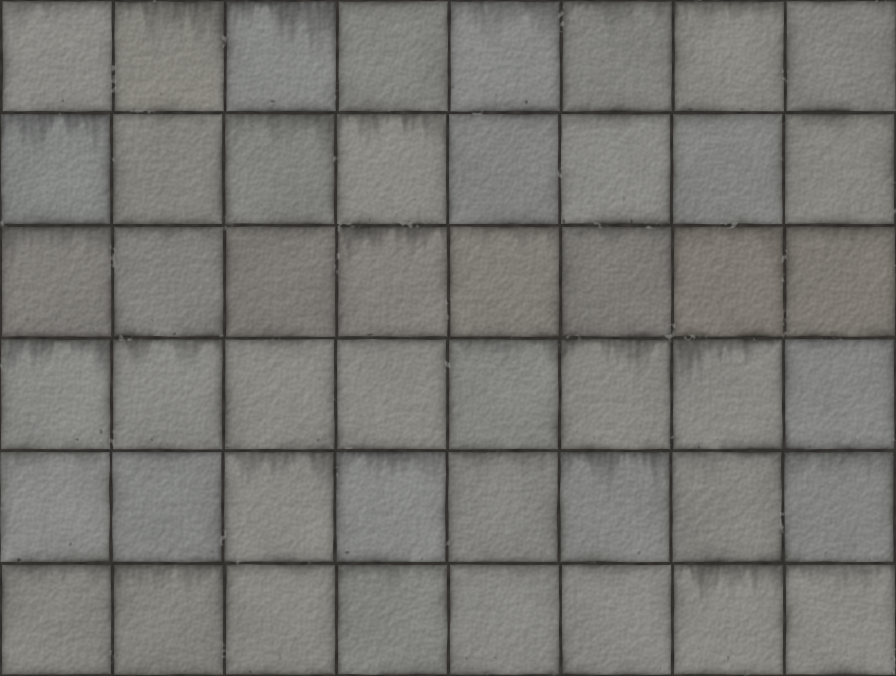
This texture is drawn by a Shadertoy shader. Its source:

```glsl
// Weathered grey concrete wall tiles, eight by six, with dark joints and rain streaks

float hash(vec2 p) {
    vec3 q = fract(p.xyx * vec3(0.1031, 0.1030, 0.0973));
    q += dot(q, q.yzx + 33.33);
    return fract((q.x + q.y) * q.z);
}

// Gradient noise, roughly -0.7 to 0.7
float corner(vec2 cell, vec2 offset) {
    float angle = 6.2832 * hash(cell + 57.0);
    return dot(vec2(cos(angle), sin(angle)), offset);
}

float noise(vec2 p) {
    vec2 i = floor(p), f = fract(p);
    vec2 u = f * f * f * (f * (f * 6.0 - 15.0) + 10.0);
    vec2 e = vec2(1, 0);
    return mix(mix(corner(i, f), corner(i + e, f - e), u.x),
               mix(corner(i + e.yx, f - e.yx), corner(i + 1.0, f - 1.0), u.x), u.y);
}

float fbm(vec2 p) {
    float sum = 0.0, amp = 1.0;
    for (int i = 0; i < 4; i++) {
        sum += amp * noise(p);
        p = mat2(1.6, 1.2, -1.2, 1.6) * p + 7.3;
        amp *= 0.55;
    }
    return sum;
}

// Rough cast surface of the concrete
float height(vec2 p) {
    return noise(p * 13.0) + 0.7 * noise(p * 25.0 + 4.7);
}

void mainImage(out vec4 fragColor, in vec2 fragCoord) {
    vec2 p = fragCoord / iResolution.xy * vec2(8, 6);
    float aa = 8.0 / iResolution.x;

    // Rows are laid slightly out of line with each other
    float row = floor(p.y);
    vec2 grid = p + vec2(0.03 * (hash(vec2(row, 3.0)) - 0.5), 0.0);
    grid += 0.006 * vec2(noise(p.yx * 3.0), noise(p * 2.0 + 31.0));
    vec2 tile = floor(grid), f = fract(grid);
    vec2 edge = min(f, 1.0 - f);
    float d = min(edge.x, edge.y);
    float rnd = hash(tile + 11.0);

    // Face: tone of each tile, broad mottling, relief lit from above
    vec3 color = vec3(0.527, 0.518, 0.493);
    color *= 1.0 + 0.07 * (rnd - 0.5) + 0.05 * fbm(p * 1.7);
    color = mix(color, color * vec3(0.97, 1.0, 1.04), hash(tile + 29.0));
    if (row == 3.0) color *= vec3(0.96, 0.935, 0.92);
    color += 0.055 * (height(p) - height(p + vec2(-0.012, 0.018)));
    color += 0.022 * noise(p * 34.0);

    // Rain streaks run down from the top edge of each tile
    float top = 1.0 - f.y;
    float strength = 0.25 + 0.75 * pow(hash(tile + 71.0), 1.5);
    float run = noise(vec2(p.x * 5.0, row * 9.7)) + 0.5 * noise(vec2(p.x * 17.0, row * 5.3 + p.y));
    float reach = 0.07 + 0.55 * strength * clamp(0.4 + run, 0.0, 1.0);
    float streak = 1.0 - smoothstep(0.0, reach, top);
    streak *= 0.75 + 0.5 * noise(vec2(p.x * 22.0, p.y * 4.0));
    color *= 1.0 - 0.36 * strength * streak;

    // Grime gathers in patches along the edges
    float patchy = clamp(0.5 + 0.9 * fbm(p * 2.3 + 19.0), 0.0, 1.0);
    float grime = 0.42 * exp(-d / 0.022) + 0.3 * patchy * exp(-d / 0.065);
    grime += 0.28 * patchy * exp(-f.y / 0.05) * hash(tile + 43.0);
    color *= 1.0 - min(grime, 0.7) * vec3(0.96, 0.98, 1.0);

    // Small pits low on the face
    float pit = smoothstep(0.42, 0.6, noise(p * 15.0 + 83.0));
    color *= 1.0 - 0.35 * pit * (1.0 - smoothstep(0.05, 0.35, f.y)) * rnd;

    // Joints, with sparse pale lime deposits beside them
    float width = 0.0115 + 0.006 * noise(p * 4.0 + 51.0);
    float joint = 1.0 - smoothstep(width - 0.5 * aa, width + 0.7 * aa, d);
    vec3 jointColor = vec3(0.2, 0.19, 0.18) * (1.0 + 0.35 * noise(p * 9.0));
    color = mix(color, jointColor, joint);
    float lime = smoothstep(0.3, 0.55, fbm(p * 3.1 + 97.0));
    lime *= 1.0 - smoothstep(0.004, 0.028, abs(d - 0.012));
    lime *= smoothstep(-0.15, 0.3, noise(p * 19.0));
    color = mix(color, vec3(0.56, 0.56, 0.55), 0.6 * lime);

    fragColor = vec4(clamp(color, 0.0, 1.0), 1.0);
}
```
